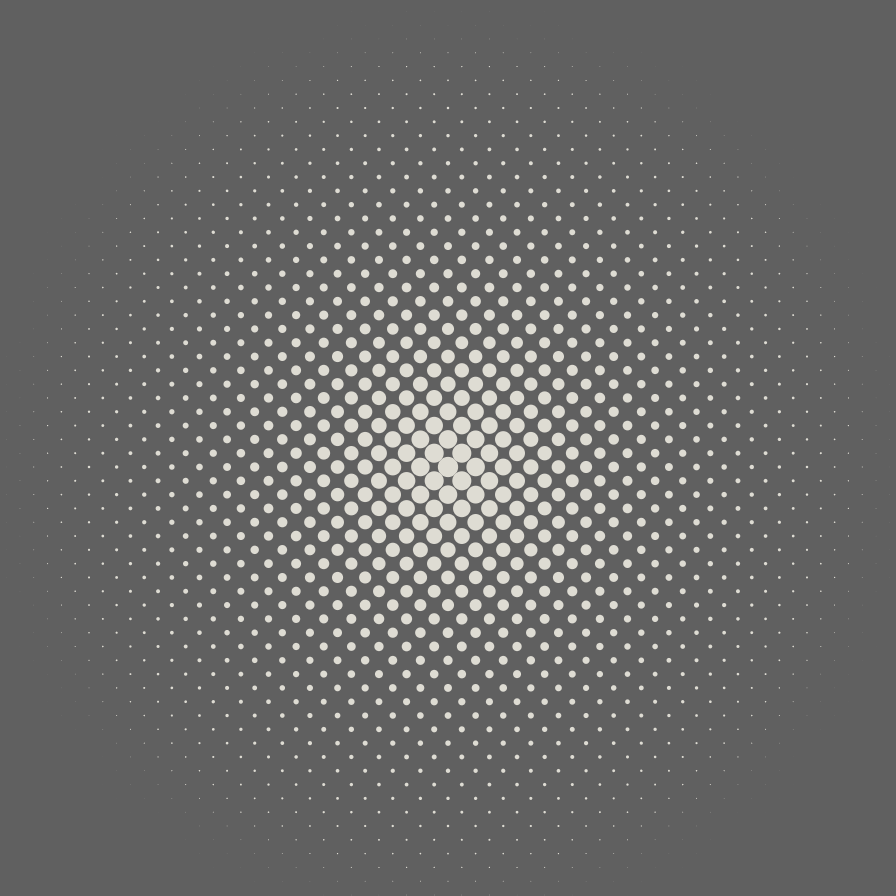
Write a Shadertoy shader that draws this background.

```glsl
// Dot radius shrinks with distance from the centre of the burst
float dotRadius(float dist) {
    return 0.0113 * pow(max(1.0 - dist / 0.528, 0.0), 1.5);
}

// Coverage of one dot; dots thinner than a pixel fade out
float dotCoverage(float dist, float radius, float pixel) {
    float edge = clamp((radius - dist) / pixel + 0.5, 0.0, 1.0);
    return edge * min(2.0 * radius / pixel, 1.0);
}

void mainImage(out vec4 fragColor, in vec2 fragCoord) {
    float pixel = 1.0 / iResolution.y;
    vec2 p = (fragCoord - 0.5 * iResolution.xy) * pixel + vec2(0.0, 0.0212);

    // Diagonal lattice: a square grid turned by 45 degrees
    float halfStep = 0.01541;
    vec2 lattice = vec2(p.x + p.y, p.x - p.y) / (2.0 * halfStep);
    vec2 nearest = floor(lattice + 0.5);

    // Neighbouring dots may overlap near the centre
    float coverage = 0.0;
    for (int j = -1; j <= 1; j++) {
        for (int i = -1; i <= 1; i++) {
            vec2 cell = nearest + vec2(i, j);
            vec2 dotCentre = vec2(cell.x + cell.y, cell.x - cell.y) * halfStep;
            float radius = dotRadius(length(dotCentre));
            coverage = max(coverage, dotCoverage(distance(p, dotCentre), radius, pixel));
        }
    }

    vec3 charcoal = vec3(0.378);
    vec3 ivory = vec3(0.87, 0.862, 0.828);
    fragColor = vec4(mix(charcoal, ivory, coverage), 1.0);
}
```
